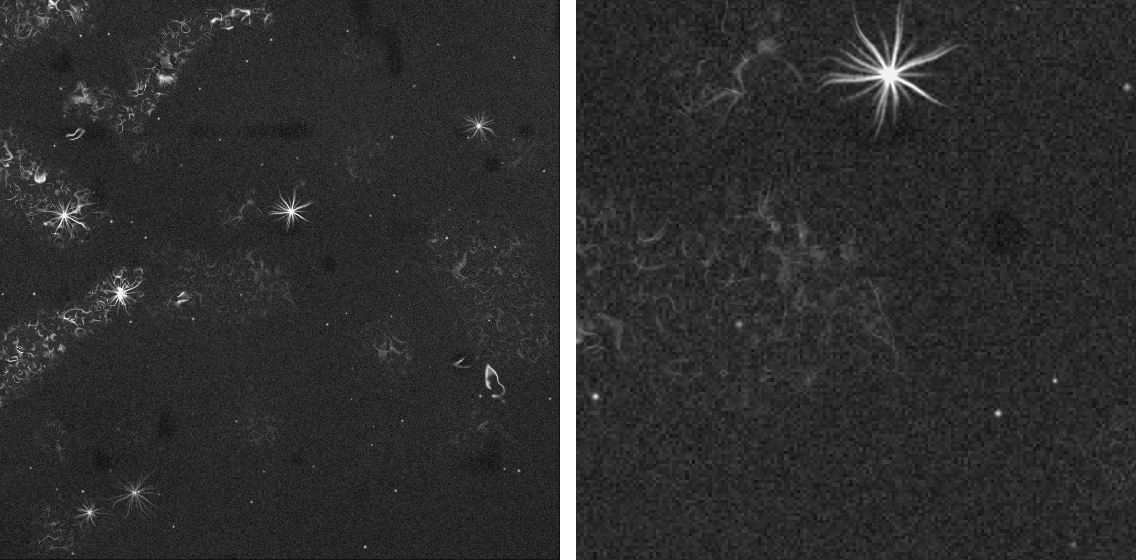
Left, the full canvas; right, a detail of the centre.
Write a WebGL 2 fragment shader that draws this texture.

```glsl
#version 300 es
precision highp float;
// Dim fluorescence-like field: grainy dark ground, patches of fine broken fibres,
// branching star cells, outlined vessels and bright specks. Fibres are the level
// lines of warped noise, masked by ragged bands and randomly scattered clusters.
uniform vec2 u_resolution;
out vec4 fragColor;

const float TAU = 6.2832;
const float BASE_TONE = 0.148;
const float TONE_RISE = 0.022;     // brightening towards the top
const float GRAIN_CELLS = 512.0;
const float GRAIN_AMOUNT = 0.030;  // standard deviation
const float FIBRE_WIDTH = 0.0013;
const float SPECK_CELLS = 22.0;
const float SPECK_SHARE = 0.17;
const float CLUSTER_CELLS = 6.0;

// Fibre bands: start and end points, then radius and strength.
const int BAND_COUNT = 9;
const vec4 BANDS[BAND_COUNT] = vec4[](
  vec4(0.23, 0.79, 0.31, 0.92), vec4(0.31, 0.92, 0.46, 0.98),
  vec4(0.00, 0.94, 0.12, 1.00), vec4(0.16, 0.83, 0.20, 0.81),
  vec4(0.00, 0.70, 0.12, 0.62), vec4(0.00, 0.32, 0.08, 0.39),
  vec4(0.08, 0.39, 0.23, 0.48), vec4(0.34, 0.49, 0.47, 0.49),
  vec4(0.86, 0.53, 0.92, 0.42));
const vec2 BAND_SHAPE[BAND_COUNT] = vec2[](
  vec2(0.045, 0.65), vec2(0.035, 0.45), vec2(0.070, 0.60),
  vec2(0.050, 0.45), vec2(0.090, 0.60), vec2(0.070, 0.85),
  vec2(0.050, 0.75), vec2(0.080, 0.25), vec2(0.110, 0.25));
// Star cells: centre, radius, strength.
const vec4 STARS[6] = vec4[](
  vec4(0.115, 0.615, 0.055, 0.50), vec4(0.520, 0.622, 0.055, 0.55),
  vec4(0.215, 0.475, 0.050, 0.55), vec4(0.240, 0.120, 0.075, 0.22),
  vec4(0.160, 0.085, 0.050, 0.26), vec4(0.855, 0.775, 0.050, 0.28));
// Vessels: centre, half length, angle.
const vec4 VESSELS[6] = vec4[](
  vec4(0.130, 0.758, 0.018, 0.50), vec4(0.075, 0.697, 0.017, 1.35),
  vec4(0.412, 0.964, 0.033, 0.35), vec4(0.320, 0.465, 0.015, 0.45),
  vec4(0.885, 0.315, 0.030, 2.10), vec4(0.830, 0.355, 0.022, 0.25));

float hash(vec2 p) {
  vec3 q = fract(p.xyx * 0.1031);
  q += dot(q, q.yzx + 33.33);
  return fract((q.x + q.y) * q.z);
}
float noise(vec2 p) {
  vec2 i = floor(p), f = fract(p);
  f = f * f * (3.0 - 2.0 * f);
  return mix(mix(hash(i), hash(i + vec2(1, 0)), f.x),
             mix(hash(i + vec2(0, 1)), hash(i + vec2(1, 1)), f.x), f.y);
}
vec2 noise2(vec2 p) { return vec2(noise(p), noise(p + 57.3)) - 0.5; }
float bell(float d, float width) { return exp(-d * d / (width * width)); }

// Thin level line of noise; dividing by the slope keeps its width even.
float fibre(vec2 p, float scale) {
  vec2 q = p * scale + 1.6 * noise2(p * scale * 1.3 + 9.0) + scale;
  float n = noise(q), e = 0.04;
  vec2 slope = vec2(noise(q + vec2(e, 0)), noise(q + vec2(0, e))) - n;
  float d = abs(n - 0.5) / (scale * max(length(slope) / e, 0.7));
  return bell(d, FIBRE_WIDTH) * smoothstep(0.35, 0.8, noise(p * scale * 1.7 + 31.0));
}

float bandMask(vec2 p) {
  float mask = 0.0;
  for (int i = 0; i < BAND_COUNT; i++) {
    vec2 a = BANDS[i].xy, ab = BANDS[i].zw - a;
    float d = length(p - a - ab * clamp(dot(p - a, ab) / dot(ab, ab), 0.0, 1.0));
    mask = max(mask, BAND_SHAPE[i].y * smoothstep(1.0, 0.25, d / BAND_SHAPE[i].x));
  }
  return mask;
}
float clusterMask(vec2 p) {
  float mask = 0.0;
  vec2 cell = floor(p * CLUSTER_CELLS);
  for (int k = 0; k < 9; k++) {
    vec2 id = cell + vec2(k % 3, k / 3) - 1.0;
    vec2 centre = (id + 0.5 + 0.8 * noise2(id * 3.0 + 20.0)) / CLUSTER_CELLS;
    float radius = mix(0.03, 0.08, hash(id + 71.0));
    float strength = 0.34 * smoothstep(0.3, 1.0, hash(id + 43.0));
    mask = max(mask, strength * smoothstep(1.0, 0.1, length(p - centre) / radius));
  }
  return mask;
}

// Wavy arms, one per angular sector, around a bright body.
float starCell(vec2 p, vec4 star, float arms) {
  vec2 d = p - star.xy;
  d += 0.022 * noise2(p * 55.0) * smoothstep(0.0, star.z, length(d));
  float r = length(d), s = (atan(d.y, d.x) / TAU + 0.5) * arms;
  vec2 id = vec2(floor(s), arms + floor(star.x * 100.0));
  float off = abs(fract(s) - mix(0.3, 0.7, hash(id))) * TAU * r / arms;
  float reach = star.z * mix(0.4, 1.1, hash(id + 5.0));
  return star.w * (bell(off, FIBRE_WIDTH) * smoothstep(reach, reach * 0.3, r) + bell(r, 0.004));
}
float vessel(vec2 p, vec4 v) {
  vec2 d = p - v.xy + 0.012 * noise2(p * 75.0);
  float c = cos(v.w), s = sin(v.w), thin = v.z * 0.35;
  vec2 q = vec2(c * d.x + s * d.y, c * d.y - s * d.x) / vec2(v.z, thin);
  return bell((length(q) - 1.0) * thin, 0.0019) * smoothstep(0.2, 0.75, noise(p * 90.0));
}
float specks(vec2 p) {
  vec2 id = floor(p * SPECK_CELLS);
  vec2 centre = (id + 0.5 + 0.8 * noise2(id * 5.0 + 3.0)) / SPECK_CELLS;
  float lit = step(hash(id + 11.0), SPECK_SHARE) * mix(0.2, 0.8, hash(id + 90.0));
  return lit * bell(length(p - centre), mix(0.0013, 0.0024, hash(id + 7.0)));
}

void main() {
  vec2 p = gl_FragCoord.xy / u_resolution;
  vec2 ragged = p + 0.035 * noise2(p * 22.0) + 0.02 * noise2(p * 60.0);
  float mask = max(bandMask(ragged), clusterMask(ragged));

  // Ground with soft clouds and a few dark hollows
  float tone = BASE_TONE + TONE_RISE * p.y + 0.022 * (noise(p * 5.0) - 0.5) + 0.04 * mask;
  tone *= 1.0 - 0.28 * smoothstep(0.82, 0.97, noise(p * 17.0 + 140.0));

  // Fibres, cells, vessels and specks add light
  float web = fibre(p, 30.0) + 0.8 * fibre(p, 58.0) + 0.6 * fibre(p, 95.0);
  float light = mask * web * mix(0.35, 1.0, noise(p * 35.0 + 80.0)) + specks(p);
  for (int i = 0; i < 6; i++) {
    light += starCell(p, STARS[i], 8.0) + 0.6 * starCell(p, STARS[i], 15.0);
    light += 0.65 * vessel(p, VESSELS[i]);
  }

  // Sensor grain: four uniform values approximate a bell curve
  vec2 g = floor(p * GRAIN_CELLS);
  float grain = hash(g) + hash(g + 601.0) + hash(g + 1303.0) + hash(g + 2111.0) - 2.0;
  tone += light + grain * GRAIN_AMOUNT * 1.73;

  // Thin dark rim at the right and bottom
  tone *= smoothstep(0.0, 0.0018, min(1.0 - p.x, p.y));
  fragColor = vec4(vec3(clamp(tone, 0.0, 0.95)), 1.0);
}
```
